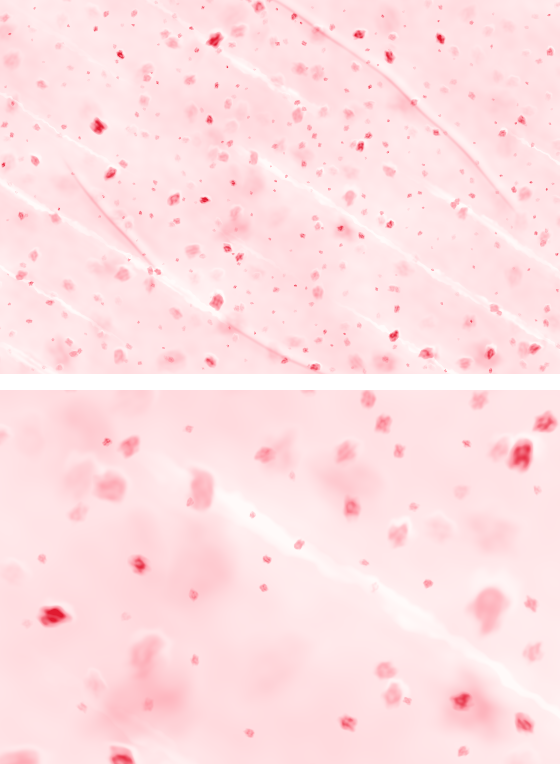
Top: the whole. Bottom: its middle third, enlarged.
This texture is drawn by a WebGL 2 fragment shader. Its source:

```glsl
#version 300 es
precision highp float;

uniform vec2 u_resolution;
out vec4 fragColor;

const vec3 CREAM = vec3(1.0, 0.889, 0.900);
const vec3 GLOSS = vec3(1.0, 0.985, 0.98);
const vec3 BLUSH = vec3(0.99, 0.60, 0.65);
const vec3 BERRY = vec3(0.88, 0.10, 0.19);

vec3 hash3(vec2 p) {
  vec3 q = fract(p.xyx * vec3(0.1031, 0.1030, 0.0973));
  q += dot(q, q.yxz + 33.33);
  return fract((q.xxy + q.yzz) * q.zyx);
}

vec2 gradientAt(vec2 cell) {
  float angle = 6.2832 * hash3(cell).x;
  return vec2(cos(angle), sin(angle));
}

float gradientNoise(vec2 p) {
  vec2 i = floor(p), f = p - i;
  vec2 w = f * f * f * (f * (f * 6.0 - 15.0) + 10.0);
  vec2 e = vec2(1.0, 0.0);
  float low = mix(dot(gradientAt(i), f), dot(gradientAt(i + e), f - e), w.x);
  float high = mix(dot(gradientAt(i + e.yx), f - e.yx), dot(gradientAt(i + 1.0), f - 1.0), w.x);
  return mix(low, high, w.y);
}

float fbm(vec2 p) {
  float sum = 0.0, amp = 1.0;
  for (int i = 0; i < 4; i++) {
    sum += amp * gradientNoise(p);
    p = mat2(1.6, 1.2, -1.2, 1.6) * p + 7.3;
    amp *= 0.5;
  }
  return sum;
}

// Scattered irregular grains: x = pigment depth, y = glossy rim
vec2 grains(vec2 p, float cell, float density, vec2 radii, vec2 depths, float softness, float seed) {
  vec2 base = floor(p / cell);
  vec2 result = vec2(0.0);
  for (int y = -1; y <= 1; y++) {
    for (int x = -1; x <= 1; x++) {
      vec2 id = base + vec2(x, y);
      vec3 place = hash3(id + seed);
      vec3 kind = hash3(id + seed + 57.0);
      float local = density * (1.0 + 1.2 * gradientNoise(id * cell * 3.0 + seed));
      if (place.z > local) continue;
      float r = mix(radii.x, radii.y, kind.x * kind.x);
      vec2 q = p - (id + 0.1 + 0.8 * place.xy) * cell;
      float turn = 6.2832 * kind.z;
      vec2 axis = vec2(cos(turn), sin(turn));
      vec2 s = vec2(dot(q, axis), 0.78 * dot(q, vec2(-axis.y, axis.x))) / r;
      float d = length(s) * 1.1 + 0.55 * gradientNoise(s * 1.0 + place.xy * 40.0);
      float mottle = 0.95 + 0.6 * gradientNoise(s * 1.6 + kind.xy * 30.0);
      float body = 1.0 - smoothstep(1.0 - softness, 1.0 + softness, d);
      result.x = max(result.x, body * mottle * mix(depths.x, depths.y, kind.y * kind.y));
      float rim = exp(-pow((d - 1.5) / 0.35, 2.0));
      float side = smoothstep(-0.1, 0.9, dot(q, vec2(0.5, 0.86)) / (length(q) + 0.001));
      result.y = max(result.y, rim * side * (0.3 + 0.7 * kind.z));
    }
  }
  return result;
}

// Broken ragged streaks running along s.x
float streaks(vec2 s) {
  float light = 0.0;
  for (int i = 0; i < 7; i++) {
    float lane = float(i);
    vec3 h = hash3(vec2(lane * 3.7, 11.0));
    float centre = 0.04 + 0.205 * lane + 0.07 * (h.x - 0.5) + 0.04 * (h.y - 0.5) * s.x;
    float wobble = 0.014 * gradientNoise(vec2(s.x * 3.0, lane * 5.3));
    float edge = 0.010 * gradientNoise(s * vec2(22.0, 45.0)) + 0.006 * gradientNoise(s * 75.0);
    float d = s.y - centre - wobble - edge;
    float width = mix(0.005, 0.013, h.z) * (1.0 + 1.2 * gradientNoise(vec2(s.x * 7.0, lane * 9.1)));
    float patches = smoothstep(-0.28, 0.12, gradientNoise(vec2(s.x * 2.3 + h.x * 9.0, lane * 7.37)));
    float core = 1.0 - smoothstep(width * 0.3, width + 0.004, abs(d));
    float veil = 0.45 * exp(-abs(d) / 0.022);
    light = max(light, patches * max(0.8 * core, veil));
  }
  float fibre = gradientNoise(s * vec2(9.0, 80.0));
  return light * (0.9 + 0.8 * fibre);
}

// Bent fold: x = pink groove, y = pale raised edge
vec2 crease(vec2 s, vec2 apex, float bend, vec2 span) {
  float t = s.x - apex.x;
  float d = s.y - apex.y - bend * t * t - 0.012 * gradientNoise(vec2(s.x * 6.0, apex.y * 9.0));
  float fade = smoothstep(span.x, span.x + 0.15, s.x) * (1.0 - smoothstep(span.y - 0.1, span.y, s.x));
  fade *= 0.8 + 0.8 * gradientNoise(vec2(s.x * 5.0, apex.y * 20.0));
  float groove = exp(-pow(d / 0.0045, 2.0)) + 0.3 * exp(-pow((d + 0.012) / 0.018, 2.0));
  return fade * vec2(groove, exp(-pow((d - 0.017) / 0.012, 2.0)));
}

void main() {
  vec2 p = gl_FragCoord.xy / u_resolution.y;
  vec2 s = vec2(dot(p, vec2(0.84, -0.54)), dot(p, vec2(0.54, 0.84)));

  // Creamy base, folds and streaks
  float tone = 0.58 * fbm(s * vec2(2.5, 5.0) + 3.0) + 0.22 * gradientNoise(p * 26.0);
  vec2 fold = crease(s, vec2(0.2, 1.235), -0.25, vec2(-0.05, 0.96))
            + crease(s, vec2(0.45, 0.44), 0.35, vec2(-0.2, 0.85));
  float light = max(tone, 0.0) + streaks(s) + 0.45 * fold.y;
  float depth = 0.2 * max(-tone, 0.0) + 0.24 * fold.x;

  // Sunken blots, smudges, fine specks and vivid grains
  vec2 blots = grains(p, 0.11, 0.55, vec2(0.014, 0.034), vec2(0.06, 0.30), 0.75, 5.0);
  vec2 smudges = grains(p, 0.075, 0.45, vec2(0.007, 0.016), vec2(0.08, 0.42), 0.7, 41.0);
  vec2 specks = grains(p, 0.05, 0.55, vec2(0.003, 0.008), vec2(0.12, 0.70), 0.55, 23.0);
  vec2 fruit = grains(p, 0.125, 0.50, vec2(0.008, 0.018), vec2(0.28, 1.05), 0.45, 71.0);
  float pigment = max(max(specks.x, fruit.x), smudges.x);
  depth += blots.x + pigment;
  light += 0.65 * fruit.y + 0.4 * smudges.y + 0.2 * blots.y;
  light *= 1.0 - smoothstep(0.04, 0.25, pigment + 0.5 * blots.x);

  vec3 color = mix(CREAM, BLUSH, clamp(depth * 2.0, 0.0, 1.0));
  color = mix(color, BERRY, clamp(depth * 2.0 - 1.0, 0.0, 1.0));
  color = mix(color, GLOSS, clamp(light, 0.0, 0.95));
  fragColor = vec4(color, 1.0);
}
```
